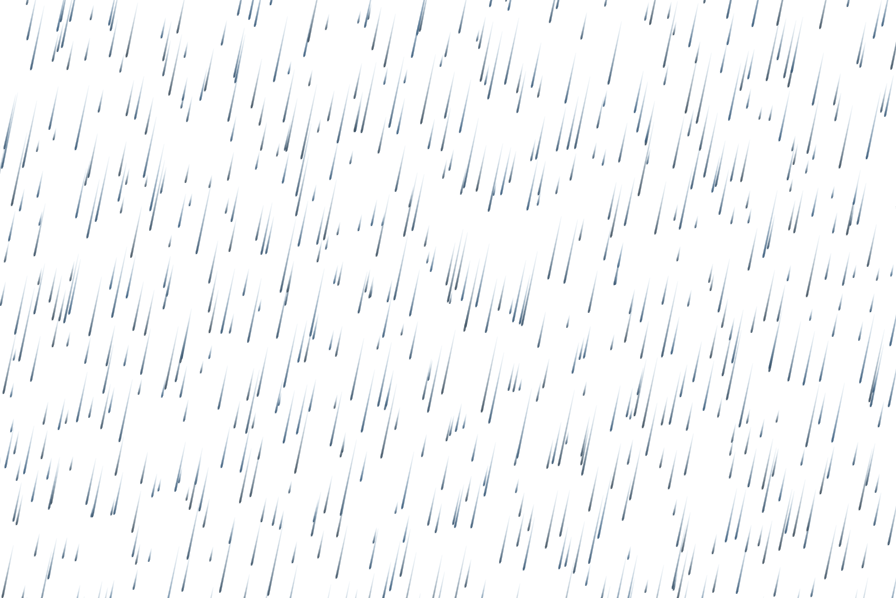
Give the GLSL for this pattern, as a Shadertoy shader.

```glsl
// Slanted rain: fine tapering streaks, dark at the foot and fading upward, on white.

// Lengths are in units of the canvas height.
const int   LAYERS       = 4;
const vec2  CELL         = vec2(0.047, 0.17);  // room for one drop
const float PRESENCE     = 0.87;               // share of cells holding a drop
const float SLANT        = 0.21;               // sideways shift per unit of height
const float MIN_LENGTH   = 0.020;
const float LENGTH_RANGE = 0.108;
const float LENGTH_SKEW  = 1.5;                // above 1 favours short drops
const float HEAD_WIDTH   = 0.0036;
const float TAIL_WIDTH   = 0.0012;
const float HEAD_OPACITY = 0.92;
const float TAIL_OPACITY = 0.08;
const float SOFTNESS     = 1.3;                // edge filter, in pixels
const float MARGIN       = 0.004;              // keeps drops off the cell border

const vec3 PAPER      = vec3(1.0);
const vec3 HEAD_SLATE = vec3(0.20, 0.26, 0.31);
const vec3 HEAD_BLUE  = vec3(0.16, 0.31, 0.45);
const vec3 TAIL_BLUE  = vec3(0.50, 0.66, 0.78);

float hash(vec2 p) {
    return fract(sin(dot(p, vec2(127.1, 311.7))) * 43758.5453);
}

// Share of a filter window of the given size, centred at x, covered by [lo, hi].
float boxCoverage(float x, float lo, float hi, float window) {
    float overlap = min(x + 0.5 * window, hi) - max(x - 0.5 * window, lo);
    return clamp(overlap / window, 0.0, 1.0);
}

// One layer of drops: rgb is the ink, a its opacity.
vec4 rainLayer(vec2 p, float layer, float window) {
    // Shear so that the streaks stand upright, then slide each column at random.
    vec2 q = vec2(p.x - SLANT * p.y + layer * 0.371, p.y);
    float column = floor(q.x / CELL.x);
    q.y += CELL.y * hash(vec2(column, 17.0 + layer * 5.3));
    float row = floor(q.y / CELL.y);
    vec2 local = q - vec2(column, row) * CELL;

    // Random length, place and tint of the drop in this cell.
    vec2 id = vec2(column, row) + layer * vec2(37.0, 71.0);
    float len = MIN_LENGTH + LENGTH_RANGE * pow(hash(id + 3.1), LENGTH_SKEW);
    float footX = mix(MARGIN, CELL.x - MARGIN, hash(id + 11.7));
    float footY = mix(MARGIN, CELL.y - MARGIN - len, hash(id + 23.9));
    float present = step(hash(id + 41.3), PRESENCE);
    float tint = hash(id + 57.7);

    // Tapering body, slightly pointed at the foot.
    float t = clamp((local.y - footY) / len, 0.0, 1.0);
    float halfWidth = 0.5 * mix(HEAD_WIDTH, TAIL_WIDTH, t);
    halfWidth *= mix(0.65, 1.0, smoothstep(0.0, HEAD_WIDTH, local.y - footY));
    float across = (local.x - footX) * inversesqrt(1.0 + SLANT * SLANT);
    float coverage = boxCoverage(across, -halfWidth, halfWidth, window)
                   * boxCoverage(local.y, footY, footY + len, window);

    vec3 ink = mix(mix(HEAD_SLATE, HEAD_BLUE, tint), TAIL_BLUE, t);
    float opacity = mix(HEAD_OPACITY, TAIL_OPACITY, t);
    return vec4(ink, coverage * opacity * present);
}

void mainImage(out vec4 fragColor, in vec2 fragCoord) {
    vec2 p = fragCoord / iResolution.y;
    float window = SOFTNESS / iResolution.y;

    vec3 color = PAPER;
    for (int i = 0; i < LAYERS; i++) {
        vec4 drop = rainLayer(p, float(i), window);
        color = mix(color, drop.rgb, drop.a);
    }
    fragColor = vec4(color, 1.0);
}
```
